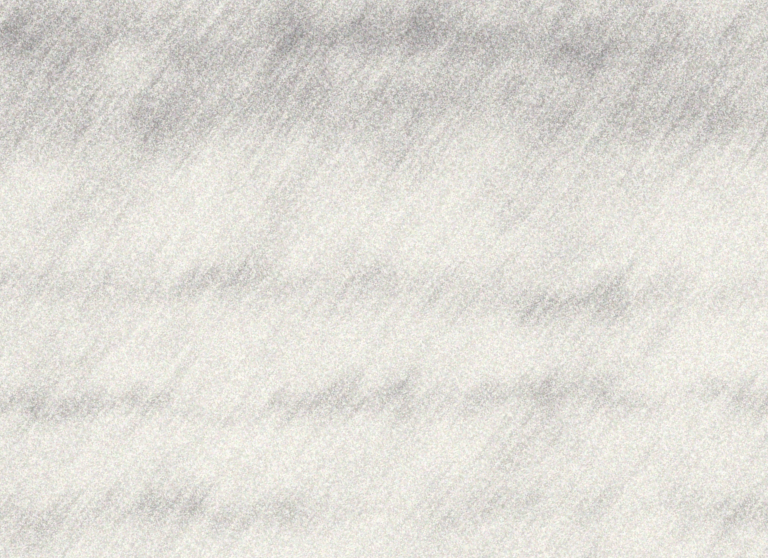
A Shadertoy shader for this texture:

```glsl
// Soft graphite hatching with smudged horizontal bands on grainy cream paper.

const vec3 PAPER = vec3(0.942, 0.934, 0.903);
const vec3 GRAPHITE = vec3(0.672, 0.660, 0.658);
const float HATCH_ANGLE = 0.92;

// Each smudged band: height, half width, strength.
const vec3 BANDS[5] = vec3[5](
    vec3(0.93, 0.050, 0.46),
    vec3(0.79, 0.070, 0.26),
    vec3(0.48, 0.036, 0.36),
    vec3(0.28, 0.033, 0.32),
    vec3(0.08, 0.034, 0.28));

float hash(vec2 p) {
    vec3 q = fract(vec3(p.xyx) * 0.1031);
    q += dot(q, q.yzx + 33.33);
    return fract((q.x + q.y) * q.z);
}

float valueNoise(vec2 p) {
    vec2 cell = floor(p);
    vec2 f = fract(p);
    f = f * f * (3.0 - 2.0 * f);
    float low = mix(hash(cell), hash(cell + vec2(1.0, 0.0)), f.x);
    float high = mix(hash(cell + vec2(0.0, 1.0)), hash(cell + vec2(1.0)), f.x);
    return mix(low, high, f.y);
}

float fbm(vec2 p) {
    float sum = 0.0;
    float weight = 0.533;
    for (int i = 0; i < 4; i++) {
        sum += weight * valueNoise(p);
        p = p * 2.03 + 17.3;
        weight *= 0.5;
    }
    return sum;
}

vec2 rotate(vec2 p, float angle) {
    float c = cos(angle);
    float s = sin(angle);
    return vec2(c * p.x + s * p.y, c * p.y - s * p.x);
}

// x runs along the hatching, y across it, with a slight hand-drawn bend.
vec2 hatchSpace(vec2 p, float angle) {
    vec2 h = rotate(p, angle);
    h.y += 0.03 * (valueNoise(h * 2.5 + 40.0) - 0.5);
    return h;
}

// Thin streaks at three widths, centred on zero.
float hatching(vec2 h) {
    float broad = valueNoise(h * vec2(5.0, 42.0) + 50.0) - 0.5;
    float medium = valueNoise(h * vec2(8.0, 100.0) + 90.0) - 0.5;
    float fine = valueNoise(h * vec2(13.0, 220.0) + 130.0) - 0.5;
    return 0.24 * broad + 0.42 * medium + 0.50 * fine;
}

// Broken, wavering band with a soft edge frayed along the hatching.
float smudge(vec2 p, vec2 h, vec3 band, float seed) {
    float drift = 0.08 * (fbm(vec2(p.x * 1.8, seed)) - 0.5);
    float fray = 0.05 * (valueNoise(h * vec2(6.0, 36.0) + seed) - 0.5);
    float d = (p.y - band.x + drift + fray) / band.y;
    float patches = smoothstep(0.25, 0.7, fbm(vec2(p.x * 5.0, p.y * 7.0) + seed));
    return band.z * exp(-d * d) * mix(0.25, 1.0, patches);
}

// Amount of graphite on the sheet before the paper grain.
float graphiteTone(vec2 p, float across) {
    vec2 h = hatchSpace(p, HATCH_ANGLE);
    float tone = 0.06 + 0.33 * smoothstep(0.5, 1.0, p.y) * mix(1.25, 0.65, across);
    for (int i = 0; i < 5; i++) {
        tone += smudge(p, h, BANDS[i], 11.0 + 23.0 * float(i));
    }
    float cloud = fbm(h * vec2(4.0, 8.0) + 70.0) - 0.5;
    float mottle = fbm(p * vec2(14.0, 18.0) + 150.0) - 0.5;
    tone += (cloud + 0.6 * mottle) * mix(0.34, 0.55, smoothstep(0.4, 0.9, p.y));
    tone += hatching(h) * mix(0.30, 0.52, smoothstep(0.0, 0.5, tone));

    // Bare paper stays almost flat.
    return 0.5 * (tone + sqrt(tone * tone + 0.012));
}

// Fine even tooth of the paper, centred on zero.
float paperGrain(vec2 p) {
    float tooth = valueNoise(rotate(p, 0.4) * 430.0) - 0.5;
    float pits = valueNoise(rotate(p, 1.1) * 260.0 + 61.0) - 0.5;
    return 0.80 * tooth + 0.45 * pits;
}

// Faint coloured speckle, one noise per channel.
vec3 colourSpeckle(vec2 p, float frequency) {
    vec2 q = rotate(p, 0.7) * frequency;
    return vec3(valueNoise(q + 210.0), valueNoise(q + 430.0), valueNoise(q + 650.0)) - 0.5;
}

void mainImage(out vec4 fragColor, in vec2 fragCoord) {
    vec2 p = fragCoord / iResolution.y;
    float tone = graphiteTone(p, fragCoord.x / iResolution.x);
    vec3 colour = mix(PAPER, GRAPHITE, min(tone, 1.0));

    // The tooth shows more where graphite catches on it.
    colour += paperGrain(p) * mix(0.12, 0.22, smoothstep(0.0, 0.6, tone));
    colour += colourSpeckle(p, 330.0) * 0.05;

    fragColor = vec4(clamp(colour, 0.0, 0.98), 1.0);
}
```
